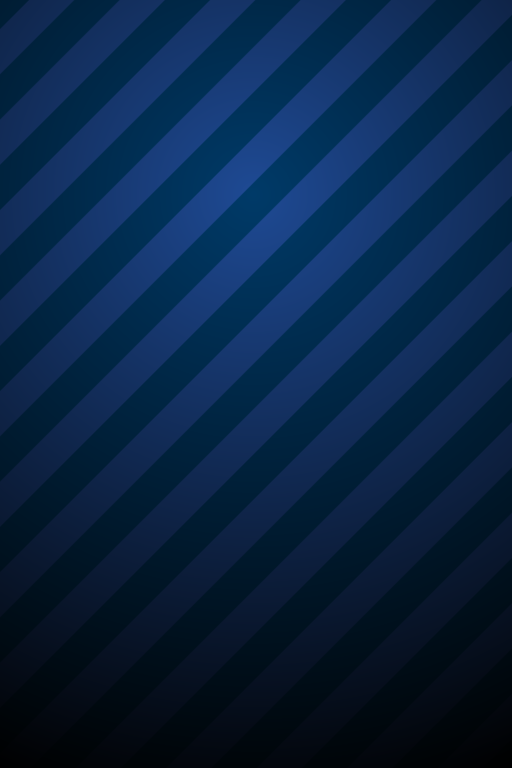
Give the GLSL for this pattern, as a Shadertoy shader.

```glsl
// Diagonal two-tone blue stripes lit by a soft spotlight above the centre.
// Stripes are a repeated distance along one diagonal; the light is a radial
// falloff that reaches black at the lower corners.

const float STRIPES_PER_WIDTH = 8.0;
const vec3 DARK_BLUE = vec3(0.0, 0.228, 0.408);
const vec3 LIGHT_BLUE = vec3(0.118, 0.29, 0.58);
const vec2 GLOW_CENTRE = vec2(-0.005, 0.37);
const float GLOW_RADIUS = 1.225;

// Coverage of the light stripes; a dark stripe is centred on phase zero.
float stripeMask(float phase, float blur) {
    float fromDarkCentre = abs(fract(phase + 0.5) - 0.5);
    return smoothstep(-blur, blur, fromDarkCentre - 0.25);
}

// Linear falloff from one at the centre to zero at the radius.
float radialGlow(vec2 p, vec2 centre, float radius) {
    return clamp(1.0 - length(p - centre) / radius, 0.0, 1.0);
}

void mainImage(out vec4 fragColor, in vec2 fragCoord) {
    // Centred coordinates, one unit across the canvas width
    vec2 p = (fragCoord - 0.5 * iResolution.xy) / iResolution.x;

    // Stripes climbing to the right at 45 degrees
    vec2 across = normalize(vec2(1.0, -1.0));
    float phase = dot(p, across) * STRIPES_PER_WIDTH;
    float blur = 0.8 * STRIPES_PER_WIDTH / iResolution.x;
    vec3 colour = mix(DARK_BLUE, LIGHT_BLUE, stripeMask(phase, blur));

    // Spotlight
    colour *= radialGlow(p, GLOW_CENTRE, GLOW_RADIUS);

    fragColor = vec4(colour, 1.0);
}
```
